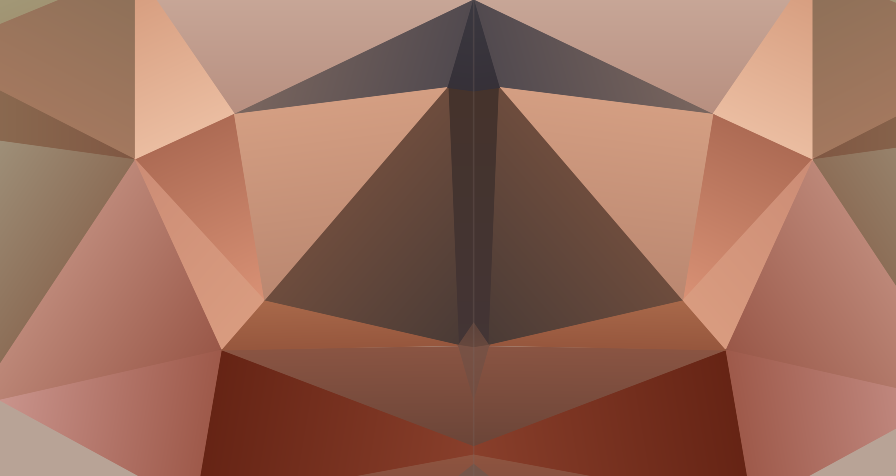
Give the GLSL for this background, as a Shadertoy shader.

```glsl
// Draws a mirrored low-poly backdrop of shaded facets in copper, peach and umber.

#define CANVAS vec2(7.68, 4.08)  // canvas size in design units
#define AXIS 4.06                // x of the mirror axis
#define EDGE_SOFTNESS 1.0        // facet edge blur, in pixel widths
#define SEAM_WIDTH 0.008         // half width of the centre seam
#define SEAM_STRENGTH 0.3
#define SEAM_COLOR vec3(0.47, 0.40, 0.38)
#define BACKDROP vec3(0.72, 0.64, 0.59)

// Shared corners: x is the distance from the axis, y runs down from the top
const vec2 CROWN = vec2(0.0, 0.0);
const vec2 RIDGE = vec2(0.22, 0.75);
const vec2 BROW = vec2(2.05, 0.98);
const vec2 HUB = vec2(2.90, 1.37);
const vec2 ELBOW = vec2(1.79, 2.58);
const vec2 HIP = vec2(2.155, 3.0);
const vec2 FOOT = vec2(0.13, 2.96);
const vec2 KEEL = vec2(0.0, 3.82);
const vec2 RIM_TOP = vec2(4.06, 0.78);
const vec2 RIM_MID = vec2(4.06, 1.21);
const vec2 RIM_LOW = vec2(4.06, 3.12);
const vec2 RIM_BASE = vec2(4.06, 3.43);

float cross2(vec2 a, vec2 b) { return a.x * b.y - a.y * b.x; }

// Signed distance to the line through a and b
float lineDistance(vec2 p, vec2 a, vec2 b) {
    return cross2(b - a, p - a) / length(b - a);
}

// Paints triangle abc, shading from tip at corner a to base along edge bc
void facet(inout vec3 color, vec2 p, float blur, vec2 a, vec2 b, vec2 c, vec3 tip, vec3 base) {
    float winding = sign(cross2(b - a, c - a));
    float inside = winding * lineDistance(p, a, b);
    inside = min(inside, winding * lineDistance(p, b, c));
    inside = min(inside, winding * lineDistance(p, c, a));
    float weight = clamp(cross2(p - b, c - b) / cross2(a - b, c - b), 0.0, 1.0);
    color = mix(color, mix(base, tip, weight), smoothstep(-blur, 0.0, inside));
}

void mainImage(out vec4 fragColor, in vec2 fragCoord) {
    vec2 p = fragCoord / iResolution.xy * CANVAS;
    p = vec2(abs(p.x - AXIS), CANVAS.y - p.y);
    float blur = EDGE_SOFTNESS * CANVAS.y / iResolution.y;
    vec3 color = BACKDROP;

    // Outer wings
    facet(color, p, blur, vec2(2.9, -1.0), HUB, vec2(5.22, 0.19),
          vec3(0.50, 0.42, 0.33), vec3(0.64, 0.47, 0.37));
    facet(color, p, blur, vec2(4.3, -0.1), vec2(3.33, -0.1), vec2(4.3, 0.3),
          vec3(0.64, 0.61, 0.48), vec3(0.63, 0.58, 0.45));
    facet(color, p, blur, HUB, RIM_TOP, RIM_MID,
          vec3(0.50, 0.34, 0.26), vec3(0.54, 0.41, 0.31));
    facet(color, p, blur, RIM_MID, HUB, RIM_LOW,
          vec3(0.62, 0.56, 0.47), vec3(0.55, 0.43, 0.34));
    facet(color, p, blur, HIP, HUB, vec2(4.30, 3.485),
          vec3(0.60, 0.34, 0.28), vec3(0.74, 0.53, 0.47));
    facet(color, p, blur, RIM_BASE, HIP, vec2(2.39, 4.34),
          vec3(0.79, 0.58, 0.55), vec3(0.62, 0.35, 0.29));

    // Upper canopy
    facet(color, p, blur, BROW, CROWN, vec2(2.72, 0.0),
          vec3(0.72, 0.56, 0.50), vec3(0.78, 0.65, 0.59));
    facet(color, p, blur, vec2(2.9, -0.26), HUB, BROW,
          vec3(0.83, 0.60, 0.48), vec3(0.92, 0.74, 0.63));
    facet(color, p, blur, BROW, CROWN, RIDGE,
          vec3(0.48, 0.40, 0.37), vec3(0.32, 0.29, 0.31));

    // Side facets
    facet(color, p, blur, ELBOW, BROW, HUB,
          vec3(0.85, 0.57, 0.46), vec3(0.68, 0.42, 0.33));
    facet(color, p, blur, HUB, ELBOW, HIP,
          vec3(0.80, 0.55, 0.46), vec3(0.85, 0.61, 0.50));
    facet(color, p, blur, ELBOW, BROW, RIDGE,
          vec3(0.73, 0.53, 0.44), vec3(0.83, 0.62, 0.51));

    // Dark core with its central strip and cap
    facet(color, p, blur, vec2(0.08, 4.2), RIDGE, vec2(-3.0, 0.76),
          vec3(0.26, 0.21, 0.23), vec3(0.27, 0.20, 0.17));
    facet(color, p, blur, FOOT, RIDGE, ELBOW,
          vec3(0.29, 0.23, 0.21), vec3(0.43, 0.30, 0.24));
    facet(color, p, blur, CROWN, RIDGE, vec2(0.0, 0.78),
          vec3(0.23, 0.22, 0.25), vec3(0.21, 0.19, 0.22));

    // Lower belt
    facet(color, p, blur, vec2(-1.5, 4.39), HIP, vec2(2.42, 4.56),
          vec3(0.63, 0.32, 0.23), vec3(0.40, 0.14, 0.08));
    facet(color, p, blur, KEEL, HIP, vec2(0.0, 2.97),
          vec3(0.42, 0.27, 0.22), vec3(0.54, 0.33, 0.26));
    facet(color, p, blur, ELBOW, HIP, FOOT,
          vec3(0.66, 0.41, 0.29), vec3(0.59, 0.34, 0.24));

    // Small diamond and the peaks under the keel
    facet(color, p, blur, vec2(0.0, 2.77), FOOT, vec2(0.0, 2.98),
          vec3(0.36, 0.26, 0.23), vec3(0.40, 0.28, 0.24));
    facet(color, p, blur, vec2(0.0, 3.42), FOOT, vec2(0.0, 2.98),
          vec3(0.45, 0.30, 0.25), vec3(0.47, 0.32, 0.27));
    facet(color, p, blur, vec2(0.0, 3.90), vec2(1.96, 4.26), vec2(0.0, 4.26),
          vec3(0.56, 0.33, 0.25), vec3(0.50, 0.30, 0.24));
    facet(color, p, blur, vec2(0.0, 3.98), vec2(0.35, 4.26), vec2(0.0, 4.26),
          vec3(0.46, 0.33, 0.28), vec3(0.44, 0.33, 0.30));

    // Hairline seam along the axis
    float seam = 1.0 - smoothstep(0.0, SEAM_WIDTH + 0.5 * blur, p.x);
    color = mix(color, SEAM_COLOR, SEAM_STRENGTH * seam);

    fragColor = vec4(color, 1.0);
}
```
